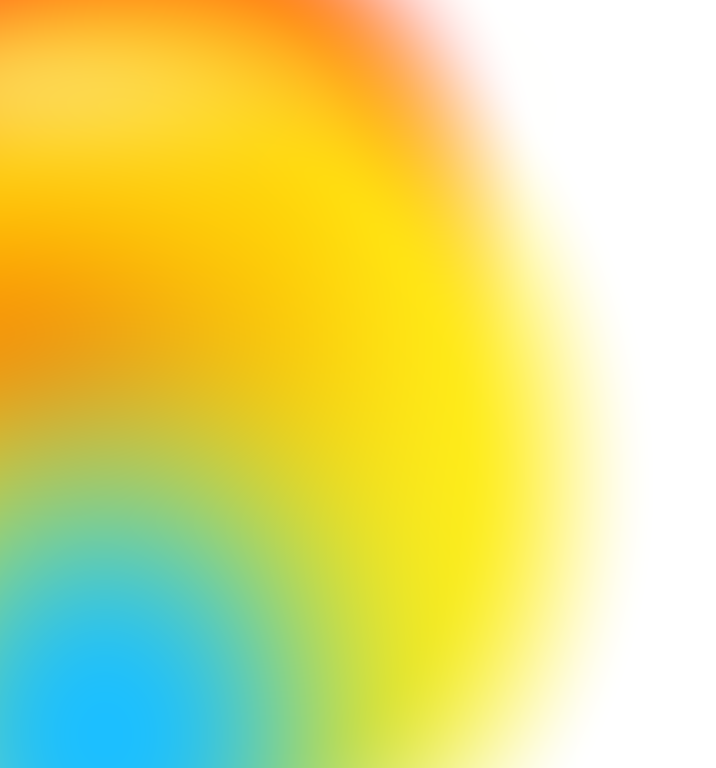
This background is drawn by a Shadertoy shader. Its source:

```glsl
// Soft blurred blobs of red-orange, yellow, orange and sky blue fading into white.

// Elliptical glow: 1 at the centre, falling off with the given power.
float glow(vec2 p, vec2 centre, vec2 radius, float power) {
    return exp(-pow(length((p - centre) / radius), power));
}

void mainImage(out vec4 fragColor, in vec2 fragCoord) {
    vec2 p = fragCoord / iResolution.y;
    vec3 colour = vec3(1.0);

    // Red-orange disc at the top, turning pink at its rim
    float red = smoothstep(0.54, 0.30, length(p - vec2(0.169, 0.74)));
    vec3 redTone = mix(vec3(1.0, 0.42, 0.40), vec3(1.0, 0.40, 0.09), red);
    colour = mix(colour, redTone, red);

    // Large tilted yellow ellipse
    vec2 d = p - vec2(0.234, 0.414);
    vec2 tilted = vec2(dot(d, vec2(0.97, 0.243)), dot(d, vec2(0.243, -0.97)));
    float yellow = smoothstep(1.28, 0.74, length(tilted / vec2(0.482, 0.56)));
    vec3 yellowTone = mix(vec3(1.0, 0.85, 0.03), vec3(1.0, 0.93, 0.10),
                          smoothstep(0.30, 0.65, p.x));
    colour = mix(colour, yellowTone, yellow);

    // Pale highlight above and deep orange at the left edge
    float pale = glow(p, vec2(0.07, 0.88), vec2(0.28, 0.10), 2.0);
    colour = mix(colour, vec3(0.99, 0.88, 0.42), 0.72 * pale);
    float orange = glow(p, vec2(-0.013, 0.551), vec2(0.322, 0.18), 2.0);
    colour = mix(colour, vec3(1.0, 0.58, 0.0), orange);

    // Blue pool at the lower left, greener towards its rim
    float blue = glow(p, vec2(0.137, 0.043), vec2(0.30, 0.362), 2.5);
    vec3 blueTone = mix(vec3(0.22, 0.86, 0.85), vec3(0.11, 0.75, 1.0), blue);
    colour = mix(colour, blueTone, blue);

    fragColor = vec4(colour, 1.0);
}
```
